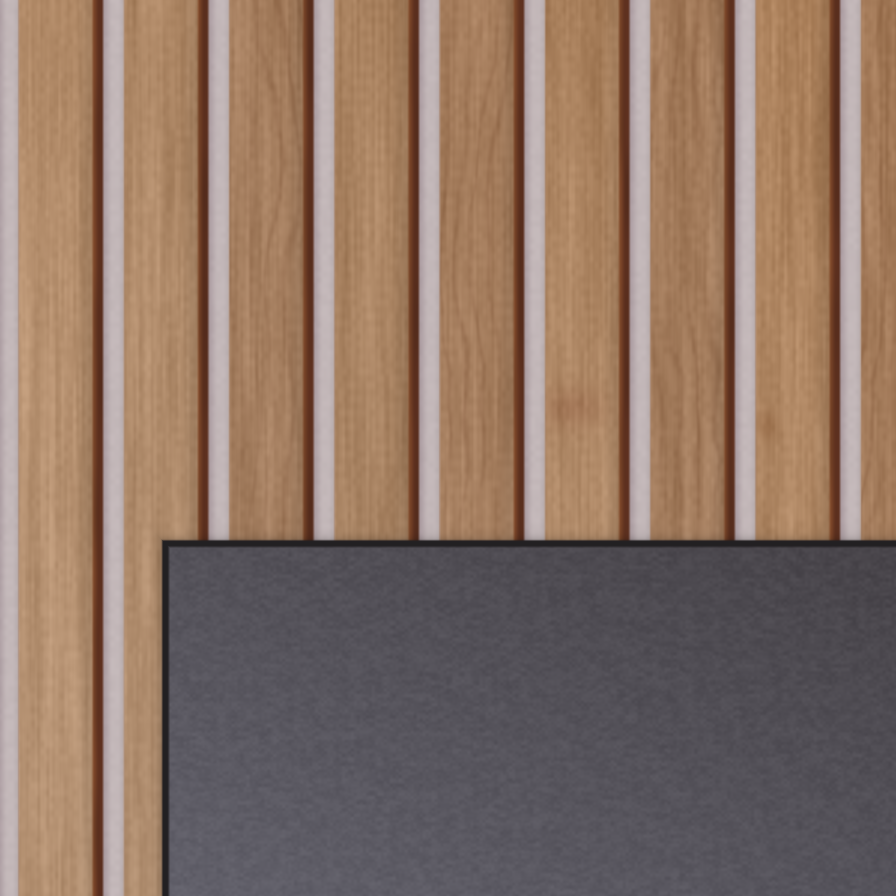
Write a WebGL 1 fragment shader that draws this texture.

```glsl
precision highp float;
uniform vec2 u_resolution;

float hash(vec2 p) {
  return fract(sin(dot(p, vec2(127.1, 311.7))) * 43758.5453);
}

float noise(vec2 p) {
  vec2 i = floor(p), f = fract(p);
  f = f * f * (3.0 - 2.0 * f);
  return mix(mix(hash(i), hash(i + vec2(1.0, 0.0)), f.x),
             mix(hash(i + vec2(0.0, 1.0)), hash(i + 1.0), f.x), f.y);
}

float fbm(vec2 p) {
  float sum = 0.0, amp = 0.5;
  for (int i = 0; i < 4; i++) {
    sum += amp * noise(p);
    p = p * 2.03 + 17.3;
    amp *= 0.5;
  }
  return sum;
}

vec3 woodColor(vec2 uv, float slat, float across) {
  float tone = hash(vec2(slat, 4.7));
  vec2 p = uv + vec2(slat * 3.17, slat * 7.31);

  // Paler at the lower left, warmer towards the upper right
  float warmth = clamp(uv.x * 0.55 + uv.y * 0.6 - 0.1, 0.0, 1.0);
  vec3 color = mix(vec3(0.70, 0.565, 0.445), vec3(0.66, 0.495, 0.35), warmth);
  color *= 0.98 + 0.05 * tone;

  // Every other slat from the third carries stronger, redder figure
  float figured = step(1.5, slat) * (1.0 - mod(slat, 2.0));
  color = mix(color, vec3(0.625, 0.47, 0.36), 0.4 * figured);

  // Wavy growth lines, long streaks and fine fibres
  float bend = fbm(vec2(p.x * 9.0, p.y * 3.5));
  float rings = 0.5 + 0.5 * sin(p.x * 290.0 + bend * 26.0);
  color -= vec3(0.07, 0.075, 0.07) * pow(rings, 4.0) * (0.25 + 0.6 * figured) * noise(p * vec2(25.0, 5.0));
  color += 0.12 * (fbm(vec2(p.x * 75.0, p.y * 3.0)) - 0.47);
  color += 0.055 * (noise(vec2(p.x * 300.0, p.y * 9.0)) - 0.5);
  color += 0.035 * (noise(p * vec2(190.0, 130.0)) - 0.5);

  // Faint knots
  vec2 knot = (uv - vec2(0.638, 0.545)) / vec2(0.035, 0.022);
  color -= vec3(0.05, 0.07, 0.06) * exp(-dot(knot, knot));
  knot = (uv - vec2(0.856, 0.525)) / vec2(0.012, 0.016);
  color -= vec3(0.05, 0.06, 0.06) * exp(-dot(knot, knot));

  return color * (1.0 - 0.07 * smoothstep(0.52, 0.7, across));
}

vec3 slatWall(vec2 uv) {
  float position = (uv.x - 0.0205) / 0.1175;
  float slat = floor(position);
  float across = position - slat;
  float soft = max(0.017, 0.7 / (u_resolution.x * 0.1175));

  // Shaded side of each slat
  vec3 side = mix(vec3(0.49, 0.28, 0.16), vec3(0.35, 0.18, 0.115), smoothstep(0.70, 0.77, across));
  side *= 0.93 + 0.14 * noise(vec2(uv.x * 150.0, uv.y * 14.0) + slat);

  // Pale backing in the gap
  vec3 gap = mix(vec3(0.67, 0.61, 0.63), vec3(0.765, 0.72, 0.725), smoothstep(0.80, 0.90, across));
  gap *= 1.0 - 0.05 * smoothstep(0.94, 1.0, across);
  gap += 0.02 * (noise(uv * 160.0) - 0.5);

  vec3 color = woodColor(uv, slat, across);
  color = mix(color, side, smoothstep(0.705 - soft, 0.705 + soft, across));
  color = mix(color, gap, smoothstep(0.805 - soft, 0.805 + soft, across));
  // Blend the gap into the lit edge of the next slat
  vec3 edge = vec3(0.70, 0.57, 0.47);
  color = mix(color, edge, smoothstep(1.0 - soft, 1.0 + soft, across));
  return mix(mix(gap, edge, 0.5), color, smoothstep(-0.005, soft, across));
}

vec3 panelColor(vec2 uv) {
  float shade = clamp(0.55 * uv.x + 1.3 * uv.y - 0.1, 0.0, 1.0);
  vec3 color = mix(vec3(0.385, 0.38, 0.42), vec3(0.275, 0.26, 0.28), shade);
  color += 0.035 * (noise(uv * vec2(130.0, 210.0)) - 0.5);
  return color + 0.025 * (noise(uv * 300.0) - 0.5);
}

void main() {
  vec2 uv = gl_FragCoord.xy / u_resolution;
  float soft = max(0.0015, 0.7 / u_resolution.x);
  vec3 color = slatWall(uv);

  // Panel with a dark rim, extending past the right and bottom
  float inset = min(uv.x - 0.181, 0.397 - uv.y);
  color *= 1.0 - 0.18 * exp(-max(-inset, 0.0) * 220.0);
  vec3 panel = mix(vec3(0.135, 0.125, 0.135), panelColor(uv), smoothstep(0.0055, 0.0095, inset));
  color = mix(color, panel, smoothstep(-soft, soft, inset));

  gl_FragColor = vec4(color, 1.0);
}
```
